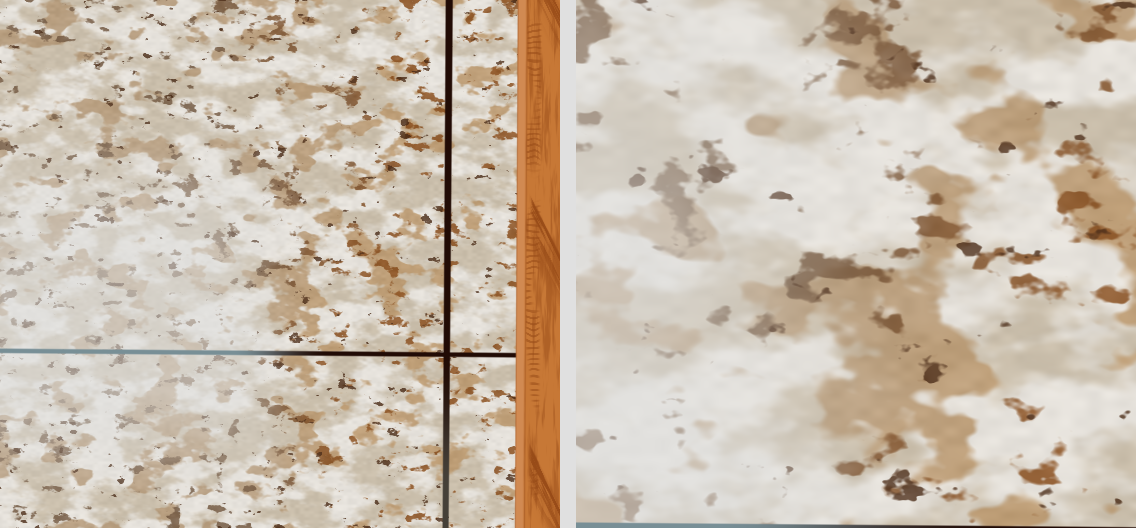
Left: the whole. Right: its middle third, enlarged.
A Shadertoy shader for this texture:

```glsl
const float ASPECT = 1.062;
const float TILE_JOINT_X = 0.845, TILE_JOINT_Y = 0.3356;
const float JOINT_LEAN = 0.007, JOINT_DROP = 0.0085;
const float JOINT_WIDTH_X = 0.0135, JOINT_WIDTH_Y = 0.0085;
const float WOOD_EDGE = 0.9765, WOOD_LEAN = 0.0055;
const float STRIPE_PITCH = 0.0115, BOARD_PITCH = 0.47;
const vec2 CLOUD_SCALE = vec2(20.0, 34.0);
const vec2 PATCH_SCALE = vec2(19.0, 29.0);
const vec2 SPECK_SCALE = vec2(36.0, 54.0);

const vec3 STONE_WHITE = vec3(0.90, 0.885, 0.86);
const vec3 STONE_CREAM = vec3(0.79, 0.745, 0.67);
const vec3 STONE_TAN = vec3(0.70, 0.59, 0.46);
const vec3 SPECK_COOL = vec3(0.46, 0.36, 0.27);
const vec3 SPECK_WARM = vec3(0.54, 0.31, 0.12);
const vec3 SPECK_DARK = vec3(0.30, 0.18, 0.10);
const vec3 GLARE = vec3(0.87, 0.875, 0.875);
const vec3 JOINT_DARK = vec3(0.13, 0.045, 0.02);
const vec3 JOINT_GREY = vec3(0.27, 0.25, 0.22);
const vec3 JOINT_BLUE = vec3(0.47, 0.56, 0.59);
const vec3 WOOD_BASE = vec3(0.78, 0.47, 0.21);
const vec3 WOOD_DARK = vec3(0.59, 0.29, 0.09);
const vec3 WOOD_LIGHT = vec3(0.82, 0.54, 0.32);

float hash(vec2 p) {
    return fract(sin(dot(p, vec2(127.1, 311.7))) * 43758.5453);
}

float noise(vec2 p) {
    vec2 i = floor(p), f = fract(p);
    f = f * f * (3.0 - 2.0 * f);
    return mix(mix(hash(i), hash(i + vec2(1, 0)), f.x),
               mix(hash(i + vec2(0, 1)), hash(i + vec2(1, 1)), f.x), f.y);
}

float fbm(vec2 p) {
    float sum = 0.0, amp = 0.533;
    for (int i = 0; i < 4; i++) {
        sum += amp * noise(p);
        p = mat2(1.96, 0.4, -0.4, 1.96) * p + 17.3;
        amp *= 0.5;
    }
    return sum;
}

// Antialiased band of the given width around d = 0
float band(float d, float width, float px) {
    return 1.0 - smoothstep(-px, px, abs(d) - 0.5 * width);
}

// Soft reflection over the lower left
float glareMask(vec2 p) {
    float x = p.x + 0.08 * (noise(p * 14.0) - 0.5);
    return (1.0 - smoothstep(0.40, 0.58, x))
         * smoothstep(0.02, 0.28, p.y) * (1.0 - smoothstep(0.48, 0.82, p.y));
}

vec3 granite(vec2 p) {
    float cloud = fbm(p * CLOUD_SCALE);
    float blotch = fbm(p * PATCH_SCALE + 41.0);
    float speck = fbm(p * SPECK_SCALE + 83.0) + 0.22 * (blotch - 0.5);
    float fleck = fbm(p * SPECK_SCALE * 1.2 + 137.0) + 0.25 * (speck - 0.5);
    float warmth = smoothstep(0.35, 0.75, p.x + 0.25 * (noise(p * 6.0) - 0.5));

    // Pale ground, tan crystals, then brown and dark specks
    vec3 col = mix(STONE_WHITE, STONE_CREAM, smoothstep(0.36, 0.66, cloud));
    vec3 tan_ = STONE_TAN + warmth * vec3(0.03, 0.0, -0.04);
    col = mix(col, tan_, 0.85 * smoothstep(0.57, 0.67, blotch));
    vec3 brown = mix(SPECK_COOL, SPECK_WARM, warmth);
    col = mix(col, brown, 0.85 * smoothstep(0.66, 0.75, speck));
    col = mix(col, SPECK_DARK, 0.8 * smoothstep(0.73, 0.79, fleck));
    col += 0.05 * (noise(p * vec2(110.0, 170.0)) - 0.5);
    return mix(col, GLARE, 0.55 * glareMask(p));
}

vec3 wood(float s, float y, float px) {
    float fibre = fbm(vec2(s * 150.0, y * 14.0));
    vec3 col = mix(WOOD_BASE, WOOD_DARK, 0.5 * smoothstep(0.45, 0.75, fibre));

    // Cross-cut stripes in irregular groups
    float wave = 0.8 * noise(vec2(s * 60.0, y * 30.0));
    float stripe = smoothstep(0.1, 0.8, sin(6.2832 * (y / STRIPE_PITCH + wave)));
    float group = smoothstep(0.38, 0.55, noise(vec2(s * 20.0, y * 11.0)));
    float column = smoothstep(0.016, 0.021, s) * (1.0 - smoothstep(0.040, 0.048, s));
    col = mix(col, WOOD_DARK, 0.55 * stripe * group * column);

    // Slanted boards with grain along their length
    float phase = fract((0.678 - y - 2.0 * s) / BOARD_PITCH + 0.22);
    float grain = fbm(vec2((y + 2.0 * s) * 90.0, (y - s) * 9.0));
    float board = smoothstep(0.024, 0.032, s) * smoothstep(0.20, 0.22, phase)
                * (1.0 - smoothstep(0.24, 0.48, phase));
    col = mix(col, WOOD_DARK, board * (0.25 + 0.7 * smoothstep(0.4, 0.6, grain)));

    // Smooth front lip and its shaded edges
    col = mix(WOOD_LIGHT, col, smoothstep(0.013, 0.020, s));
    col = mix(col, WOOD_DARK, 0.5 * band(s - 0.018, 0.002, px));
    return mix(col, WOOD_DARK, 0.6 * band(s, 0.003, px));
}

void mainImage(out vec4 fragColor, in vec2 fragCoord) {
    vec2 p = fragCoord / iResolution.xy * vec2(ASPECT, 1.0);
    float px = 1.0 / iResolution.y;
    vec3 col = granite(p);

    // Tile joints, the level one lit by the reflection
    float across = p.y - TILE_JOINT_Y + JOINT_DROP * p.x;
    vec3 level = mix(JOINT_BLUE, JOINT_DARK, smoothstep(0.44, 0.62, p.x));
    col = mix(col, level, band(across, JOINT_WIDTH_Y, px));
    float along = p.x - TILE_JOINT_X - JOINT_LEAN * p.y;
    vec3 upright = mix(JOINT_GREY, JOINT_DARK, smoothstep(0.08, 0.32, p.y));
    col = mix(col, upright, band(along, JOINT_WIDTH_X * (0.85 + 0.15 * p.y), px));

    // Wooden border on the right
    float s = p.x - WOOD_EDGE - WOOD_LEAN * p.y;
    col = mix(col, wood(s, p.y, px), smoothstep(-px, px, s));
    fragColor = vec4(clamp(col, 0.0, 1.0), 1.0);
}
```
